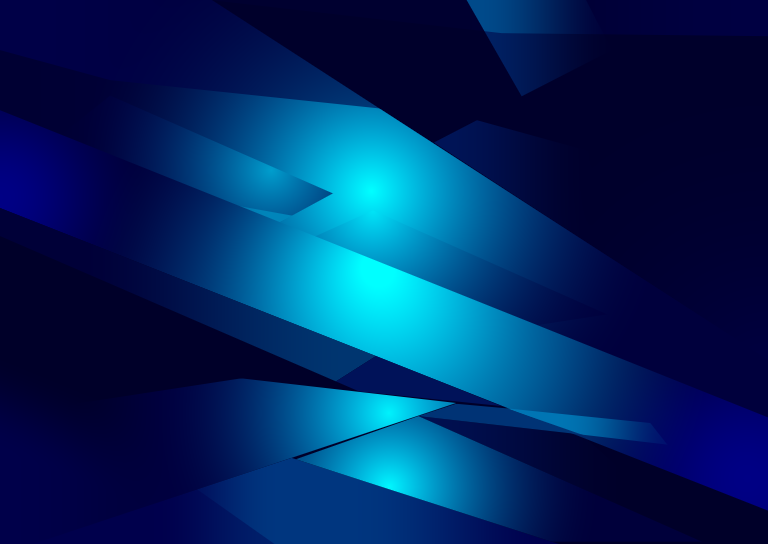
Give the GLSL for this background, as a WebGL 2 fragment shader.

```glsl
#version 300 es
precision highp float;
// Overlapping slanted blue facets lit by soft cyan glows on a night-blue ground.
// Each facet is a product of smoothed half-planes, filled by a radial falloff
// that runs through a navy to cyan ramp. One unit is about 1/100 canvas width.

#define CANVAS_HEIGHT 70.6
#define NIGHT 0.17      // blue of the unlit ground
#define NAVY 0.24       // blue of the unlit facets
#define RAMP_BEND 1.4   // how fast blue saturates as light grows
#define FALLOFF 2.0     // sharpness of the glows
#define EDGE_PIXELS 1.0 // edge smoothing

uniform vec2 u_resolution;
out vec4 fragColor;

vec2 p; // current point in canvas units

// Coverage of the right-hand side of the line a -> b.
float edge(vec2 a, vec2 b) {
    vec2 e = normalize(b - a);
    float width = EDGE_PIXELS * CANVAS_HEIGHT / u_resolution.y;
    return clamp(dot(p - a, vec2(e.y, -e.x)) / width + 0.5, 0.0, 1.0);
}

// Convex facets with clockwise corners.
float tri(vec2 a, vec2 b, vec2 c) {
    return edge(a, b) * edge(b, c) * edge(c, a);
}

float quad(vec2 a, vec2 b, vec2 c, vec2 d) {
    return edge(a, b) * edge(b, c) * edge(c, d) * edge(d, a);
}

float glow(vec2 center, float radius) {
    return pow(max(1.0 - distance(p, center) / radius, 0.0), FALLOFF);
}

// Ramp from an unlit blue to full cyan.
vec3 ink(float light, float blue) {
    return vec3(0.0, light, 1.0 - (1.0 - blue) * pow(1.0 - light, RAMP_BEND));
}

void paint(inout vec3 col, vec3 fill, float mask) {
    col = mix(col, fill, mask);
}

void main() {
    p = gl_FragCoord.xy / u_resolution.y * CANVAS_HEIGHT;
    float leftward = 1.0 - smoothstep(0.0, 40.0, p.x);
    float rightward = smoothstep(60.0, 100.0, p.x);

    // Ground and the strip along the top
    vec3 col = ink(0.0, NIGHT + 0.1 * glow(vec2(100.0, 20.0), 40.0));
    float belowStrip = max(edge(vec2(27.3, 70.6), vec2(65.1, 66.3)),
                           edge(vec2(65.1, 66.3), vec2(100.0, 65.9)));
    paint(col, ink(0.0, 0.19 + 0.07 * rightward), 1.0 - belowStrip);

    // Pale shard at the top
    float shard = quad(vec2(60.5, 70.7), vec2(76.0, 70.7), vec2(79.4, 64.1), vec2(67.7, 58.1));
    float shardFade = 1.0 - smoothstep(62.0, 80.0, p.x);
    paint(col, ink(mix(0.29, 0.13, belowStrip), 0.26), shard * shardFade);

    // Main glow: faint spill, dim upper slope, bright lower slope
    float halo = glow(vec2(48.2, 45.8), 39.0);
    float spill = quad(vec2(56.3, 52.1), vec2(61.9, 55.0), vec2(80.0, 50.0), vec2(85.9, 32.8));
    paint(col, ink(0.08, 0.26), spill * (1.0 - smoothstep(57.0, 77.0, p.x)));
    float slope = edge(vec2(27.5, 70.6), vec2(85.9, 32.8));
    paint(col, ink(0.42 * halo, NAVY + 0.04 * leftward), slope);
    float lowerSlope = max(edge(vec2(0.0, 64.1), vec2(14.3, 60.2)),
                           edge(vec2(14.3, 60.2), vec2(49.5, 56.5)));
    paint(col, ink(halo, NAVY - 0.04 * leftward), slope * lowerSlope);

    // Blade with its bright sliver, then the peak beside it
    float blade = quad(vec2(14.3, 58.2), vec2(43.2, 45.5), vec2(36.2, 41.7), vec2(7.8, 53.0));
    paint(col, ink(0.62 * glow(vec2(35.2, 48.5), 26.0), NAVY), blade * smoothstep(7.0, 18.0, p.x));
    float sliver = tri(vec2(28.0, 44.4), vec2(38.0, 42.6), vec2(36.2, 41.7));
    paint(col, ink(0.52, NAVY), sliver * smoothstep(27.0, 35.0, p.x));
    float peak = quad(vec2(40.4, 39.7), vec2(48.4, 43.3), vec2(78.8, 29.8), vec2(69.7, 28.4));
    paint(col, ink(0.9 * glow(vec2(48.4, 43.3), 35.0), NAVY), peak);

    // Wide diagonal band with blue blooms at both ends
    float underBand = edge(vec2(0.0, 43.6), vec2(100.0, 4.2));
    float band = edge(vec2(0.0, 56.3), vec2(100.0, 16.3));
    float broad = 1.0 - smoothstep(0.0, 1.0, distance(p, vec2(51.5, 28.0)) / 42.0);
    float bandLight = min(0.64 * broad + 0.52 * glow(vec2(48.8, 36.5), 24.0), 1.0);
    float bloom = smoothstep(19.0, 0.0, distance(p, vec2(0.0, 45.0)))
                + smoothstep(24.0, 0.0, distance(p, vec2(97.0, 8.5)));
    paint(col, ink(bandLight, NAVY + 0.28 * bloom), band);

    // Dark ground under the band
    float lowLeft = leftward * (1.0 - smoothstep(12.0, 25.0, p.y + 0.4 * p.x));
    paint(col, ink(0.0, NIGHT - 0.01 + 0.13 * lowLeft), underBand);
    float strip = quad(vec2(-1.0, 44.0), vec2(48.8, 24.4), vec2(43.6, 21.1), vec2(-1.0, 40.4));
    paint(col, ink(0.21 * smoothstep(10.0, 46.0, p.x), 0.22), strip);
    float notch = quad(vec2(48.8, 24.4), vec2(65.1, 17.9), vec2(46.6, 19.8), vec2(43.6, 21.1));
    paint(col, ink(0.07, 0.28), notch);

    // Lower right: dim slope and the two slim pieces
    float dim = tri(vec2(54.3, 16.6), vec2(75.5, 14.2), vec2(91.1, 0.3));
    paint(col, ink(0.06, 0.25), dim * (1.0 - smoothstep(56.0, 82.0, p.x)));
    float slim = quad(vec2(54.3, 16.6), vec2(59.2, 18.2), vec2(65.8, 17.6), vec2(75.5, 14.2));
    paint(col, ink(0.2, 0.26), slim);
    float tail = quad(vec2(65.8, 17.6), vec2(84.4, 15.7), vec2(86.6, 12.9), vec2(75.5, 14.2));
    paint(col, ink(0.46, 0.3), tail * (1.0 - 0.9 * smoothstep(72.0, 87.0, p.x)));

    // Lower left facets: wedge, floor and ray
    float belowWedge = edge(vec2(16.9, 4.2), vec2(59.2, 18.3));
    float wedge = edge(vec2(10.4, 18.3), vec2(31.3, 21.5))
                * edge(vec2(31.3, 21.5), vec2(59.2, 18.3)) * (1.0 - belowWedge);
    paint(col, ink(0.95 * glow(vec2(50.5, 17.0), 31.0), 0.25), wedge * smoothstep(8.0, 24.0, p.x));
    float floorMask = belowWedge * edge(vec2(38.4, 11.0), vec2(71.6, 0.3));
    float floorLeft = edge(vec2(26.0, 6.8), vec2(35.2, 0.3));
    float floorLight = 0.21 * smoothstep(20.0, 36.0, p.x) * (1.0 - smoothstep(46.0, 72.0, p.x));
    paint(col, ink(floorLight * mix(1.0, 0.6, floorLeft), 0.3), floorMask);
    float ray = quad(vec2(38.4, 11.0), vec2(54.3, 16.6), vec2(91.1, 0.3), vec2(71.6, 0.3));
    paint(col, ink(0.97 * glow(vec2(50.5, 7.4), 28.0), 0.23), ray);

    fragColor = vec4(col, 1.0);
}
```
